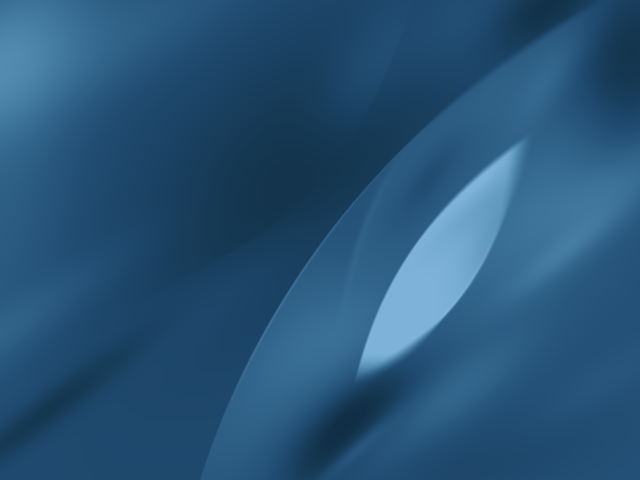
This background is drawn by a Shadertoy shader. Its source:

```glsl
// Soft blue abstract: a curved translucent sheet holding a bright leaf of light.

// Rotated elliptical glow, 1 at its centre
float glow(vec2 p, vec2 centre, float angle, vec2 size) {
    float c = cos(angle), s = sin(angle);
    vec2 q = mat2(c, -s, s, c) * (p - centre) / size;
    return exp(-dot(q, q));
}

float softStep(float d, float width) {
    return smoothstep(-width, width, d);
}

float thinLine(float d, float width) {
    return exp(-d * d / (width * width));
}

// Steel-blue ramp indexed by its green level
vec3 blueRamp(float g) {
    float red = 0.003 + g * (0.211 + 0.709 * g);
    float blue = g + 0.15 - 0.06 * (1.0 - smoothstep(0.18, 0.31, g));
    return vec3(red, g, blue);
}

float backdropTone(vec2 p) {
    float tone = 0.285;
    // Light from the left side
    tone += 0.20 * glow(p, vec2(-0.02, 0.87), 0.7, vec2(0.25, 0.13));
    tone += 0.07 * glow(p, vec2(0.28, 0.93), 0.55, vec2(0.32, 0.09));
    tone += 0.08 * glow(p, vec2(0.0, 0.60), 1.4, vec2(0.42, 0.15));
    tone += 0.06 * glow(p, vec2(0.0, 0.30), 0.6, vec2(0.30, 0.05));
    // Shadows
    tone -= 0.085 * glow(p, vec2(0.62, 0.64), 0.75, vec2(0.38, 0.22));
    tone -= 0.09 * glow(p, vec2(1.14, 0.99), 0.6, vec2(0.13, 0.06));
    tone -= 0.075 * glow(p, vec2(0.08, 0.13), 0.65, vec2(0.26, 0.035));
    // Faint veil that changes side along its curve
    float s = p.x - 0.347;
    float above = softStep(p.y - 0.40 - s * (0.55 + 4.5 * s * s * s), 0.008);
    tone += 0.06 * mix(0.65, 1.0, above) * glow(p, vec2(0.78, 0.86), 0.9, vec2(0.16, 0.08));
    tone += 0.03 * (1.0 - above) * glow(p, vec2(0.50, 0.42), 0.6, vec2(0.25, 0.07));
    tone += 0.04 * glow(p, vec2(0.97, 0.95), 0.8, vec2(0.12, 0.08));
    return tone;
}

float sheetTone(vec2 p) {
    float tone = 0.315;
    // Broad light along the sheet
    tone += 0.09 * glow(p, vec2(0.60, 0.27), 0.95, vec2(0.32, 0.12));
    tone += 0.06 * glow(p, vec2(0.73, 0.30), 0.7, vec2(0.15, 0.08));
    tone += 0.06 * glow(p, vec2(1.0, 0.78), 0.75, vec2(0.25, 0.06));
    tone += 0.13 * glow(p, vec2(1.12, 0.56), 0.8, vec2(0.30, 0.14));
    tone += 0.07 * glow(p, vec2(1.14, 0.83), 0.95, vec2(0.13, 0.04));
    // Diagonal streaks
    tone += 0.08 * glow(p, vec2(1.17, 0.47), 0.66, vec2(0.15, 0.03));
    tone += 0.09 * glow(p, vec2(1.30, 0.62), 0.66, vec2(0.16, 0.06));
    tone += 0.08 * glow(p, vec2(0.95, 0.18), 0.65, vec2(0.18, 0.05));
    tone += 0.07 * glow(p, vec2(0.74, 0.06), 0.72, vec2(0.10, 0.015));
    tone += 0.02 * glow(p, vec2(1.25, 0.20), 0.6, vec2(0.20, 0.04));
    // Shadows
    tone -= 0.06 * glow(p, vec2(0.90, 0.64), 0.95, vec2(0.12, 0.035));
    tone -= 0.14 * glow(p, vec2(0.74, 0.14), 0.65, vec2(0.15, 0.06));
    tone -= 0.06 * glow(p, vec2(0.66, 0.03), 0.7, vec2(0.10, 0.05));
    tone -= 0.13 * glow(p, vec2(1.31, 0.85), 1.4, vec2(0.20, 0.11));
    tone -= 0.04 * glow(p, vec2(1.0, 0.03), 0.3, vec2(0.25, 0.08));
    // Inner fold
    float h = p.y - 0.32;
    float fold = p.x - 0.703 - h * (0.2 + 1.3 * h * h);
    float foldFade = glow(p, vec2(0.75, 0.53), 1.1, vec2(0.16, 0.09));
    tone -= 0.035 * (1.0 - softStep(fold, 0.012)) * foldFade;
    tone += 0.025 * thinLine(fold - 0.004, 0.008) * foldFade;
    return tone;
}

float leafTone(vec2 p) {
    float tone = 0.70 - 0.10 * smoothstep(0.60, 0.78, p.y);
    tone -= 0.12 * glow(p, vec2(1.05, 0.53), 1.2, vec2(0.15, 0.06));
    tone -= 0.05 * glow(p, vec2(0.98, 0.56), 0.8, vec2(0.12, 0.03));
    return tone + 0.05 * glow(p, vec2(1.04, 0.67), 0.9, vec2(0.12, 0.04));
}

void mainImage(out vec4 fragColor, in vec2 fragCoord) {
    vec2 p = fragCoord / iResolution.y;
    float y2 = p.y * p.y;

    // Sheet with a crisp rim that softens towards the top
    float edge = 0.85 * (p.x - 0.417 - p.y * (0.31 + 0.39 * p.y + 0.14 * y2 * y2));
    float edgeWidth = mix(0.002, 0.018, smoothstep(0.65, 0.95, p.y));
    float tone = mix(backdropTone(p), sheetTone(p), softStep(edge, edgeWidth));
    float rimFade = smoothstep(0.1, 0.35, p.y) * (1.0 - smoothstep(0.5, 0.72, p.y));
    tone += 0.07 * rimFade * thinLine(edge - 0.002, 0.0025);

    // Leaf between two curves, blurred at its tips
    float t = p.y - 0.2;
    float left = 0.85 * (p.x - 0.738 - t * (0.25 + 0.36 * t + t * t * t / max(t, 0.001)));
    float right = 0.7 * (0.74 + 0.38 * (1.0 - exp(-t / 0.21)) - p.x);
    float lowBlur = 1.0 - smoothstep(0.04, 0.15, t);
    float highBlur = smoothstep(0.28, 0.5, t);
    float leaf = softStep(left, 0.003 + 0.008 * highBlur)
               * softStep(right, 0.003 + 0.018 * lowBlur + 0.016 * highBlur)
               * smoothstep(-0.01, 0.07, t) * (1.0 - smoothstep(0.50, 0.60, t));
    tone = mix(tone, leafTone(p), leaf);
    float leafRim = smoothstep(0.08, 0.16, t) * (1.0 - smoothstep(0.25, 0.45, t));
    tone += 0.06 * leafRim * thinLine(right, 0.003);

    fragColor = vec4(blueRamp(tone), 1.0);
}
```
